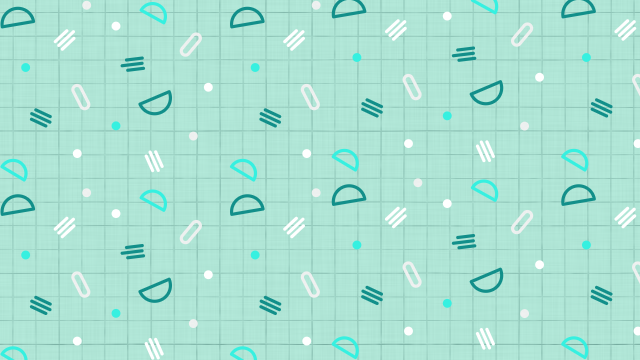
Write a Shadertoy shader that draws this pattern.

```glsl
// Scattered stationery shapes (half rings, triple strokes, clips, dots) on mint graph paper.
// One motif cell repeats inside wide panels, and each panel steps upward from the last;
// every shape is a distance function placed in the wrapped cell.

#define VIEW_HEIGHT 432.0             // canvas height in drawing units
#define CELL vec2(275.4, 225.0)       // motif repeat
#define PANEL vec2(397.5, 12.0)       // panel width and upward step
#define GRID vec2(27.6, 28.44)        // graph paper spacing
#define GRID_START vec2(15.6, 15.0)
#define LINE_HALF 1.9                 // half width of drawn strokes
#define DOT_RADIUS 5.3
#define MINT vec3(0.69, 0.90, 0.84)
#define GRID_INK vec3(0.36, 0.57, 0.53)
#define TEAL vec3(0.07, 0.56, 0.54)
#define CYAN vec3(0.21, 0.94, 0.88)
#define OFF_WHITE vec3(0.945)

float hash(vec2 p) {
    return fract(sin(dot(p, vec2(127.1, 311.7))) * 43758.5453);
}

float noise(vec2 p) {
    vec2 i = floor(p), f = fract(p);
    f = f * f * (3.0 - 2.0 * f);
    return mix(mix(hash(i), hash(i + vec2(1, 0)), f.x),
               mix(hash(i + vec2(0, 1)), hash(i + vec2(1, 1)), f.x), f.y);
}

// Wrapped shape coordinates: x along the given angle, y up
vec2 place(vec2 p, vec2 centre, float degrees) {
    vec2 q = p - centre;
    q -= CELL * round(q / CELL);
    float a = radians(degrees), c = cos(a), s = sin(a);
    q.y = -q.y;
    return vec2(c * q.x + s * q.y, c * q.y - s * q.x);
}

float segment(vec2 p, float halfLength) {
    return length(vec2(max(abs(p.x) - halfLength, 0.0), p.y));
}

float halfRing(vec2 p, float radius) {
    float arc = p.y > 0.0 ? abs(length(p) - radius) : 1e3;
    return min(segment(p, radius), arc) - LINE_HALF;
}

float tripleStroke(vec2 p, float middleShift) {
    float outer = segment(vec2(p.x, abs(p.y) - 6.2), 9.5);
    return min(outer, segment(p - vec2(middleShift, 0.0), 12.0)) - LINE_HALF;
}

float clip(vec2 p) {
    return abs(segment(p, 10.0) - 5.0) - LINE_HALF;
}

float dotShape(vec2 p, vec2 centre) {
    return length(place(p, centre, 0.0)) - DOT_RADIUS;
}

float coverage(float d, float px) {
    return clamp(0.5 - d / px, 0.0, 1.0);
}

// Hand ruled line family: x crosses the lines, y runs along them
float ruled(vec2 p, float spacing, float seed, float px) {
    float id = round(p.x / spacing);
    float wobble = 0.5 * (noise(vec2(p.y * 0.02, id + seed)) - 0.5);
    float d = abs(p.x - id * spacing + wobble) - 0.55;
    float ink = mix(0.3, 0.55, hash(vec2(id, seed)));
    float wear = mix(0.55, 1.15, noise(vec2(p.y * 0.12, id * 7.0 + seed)));
    return coverage(d, px) * ink * wear;
}

vec3 paper(vec2 p, float px) {
    float weave = noise(p * vec2(0.03, 0.7)) + noise(p * vec2(0.7, 0.03)) - 1.0;
    vec3 col = MINT + 0.018 * weave;
    vec2 g = p - GRID_START;
    float row = mod(round(g.y / GRID.y), 9.0);
    float heavy = row == 0.0 || row == 5.0 ? 1.5 : 0.9;
    float across = ruled(g.yx, GRID.y, 3.0, px) * heavy;
    float down = ruled(g, GRID.x, 11.0, px);
    return mix(col, GRID_INK, min(max(across, down), 1.0));
}

void mainImage(out vec4 fragColor, in vec2 fragCoord) {
    float px = VIEW_HEIGHT / iResolution.y;
    vec2 p = fragCoord * px;
    p.y = VIEW_HEIGHT - p.y; // y runs down from the top edge
    vec3 col = paper(p, px);

    // Panel coordinates
    float panel = floor(p.x / PANEL.x);
    vec2 m = p - panel * vec2(PANEL.x, -PANEL.y);

    // Half rings
    float teal = min(halfRing(place(m, vec2(21.5, 29.0), 9.7), 19.0),
                     halfRing(place(m, vec2(185.5, 117.5), 203.0), 19.0));
    float cyan = min(halfRing(place(m, vec2(15.7, 208.0), -31.0), 15.5),
                     halfRing(place(m, vec2(183.0, 19.8), -29.0), 15.5));

    // Triple strokes
    teal = min(teal, tripleStroke(place(m, vec2(162.0, 77.0), 7.0), -3.5));
    teal = min(teal, tripleStroke(place(m, vec2(49.0, 141.5), -25.0), 0.0));
    float white = min(tripleStroke(place(m, vec2(77.5, 48.0), 43.0), 2.5),
                      tripleStroke(place(m, vec2(185.0, 193.5), -66.0), 0.0));

    // Clips and dots
    float pale = min(clip(place(m, vec2(229.0, 53.5), 50.0)), clip(place(m, vec2(97.0, 116.5), -63.0)));
    pale = min(pale, min(dotShape(m, vec2(104.0, 6.3)), dotShape(m, vec2(232.0, 163.3))));
    white = min(white, min(dotShape(m, vec2(139.2, 31.3)), dotShape(m, vec2(250.0, 104.7))));
    white = min(white, dotShape(m, vec2(92.7, 184.3)));
    cyan = min(cyan, min(dotShape(m, vec2(30.8, 81.0)), dotShape(m, vec2(139.2, 151.0))));

    col = mix(col, TEAL, coverage(teal, px));
    col = mix(col, CYAN, coverage(cyan, px));
    col = mix(col, OFF_WHITE, coverage(pale, px) * mix(0.9, 1.0, noise(p * 0.6)));
    col = mix(col, vec3(1.0), coverage(white, px));
    fragColor = vec4(col, 1.0);
}
```
